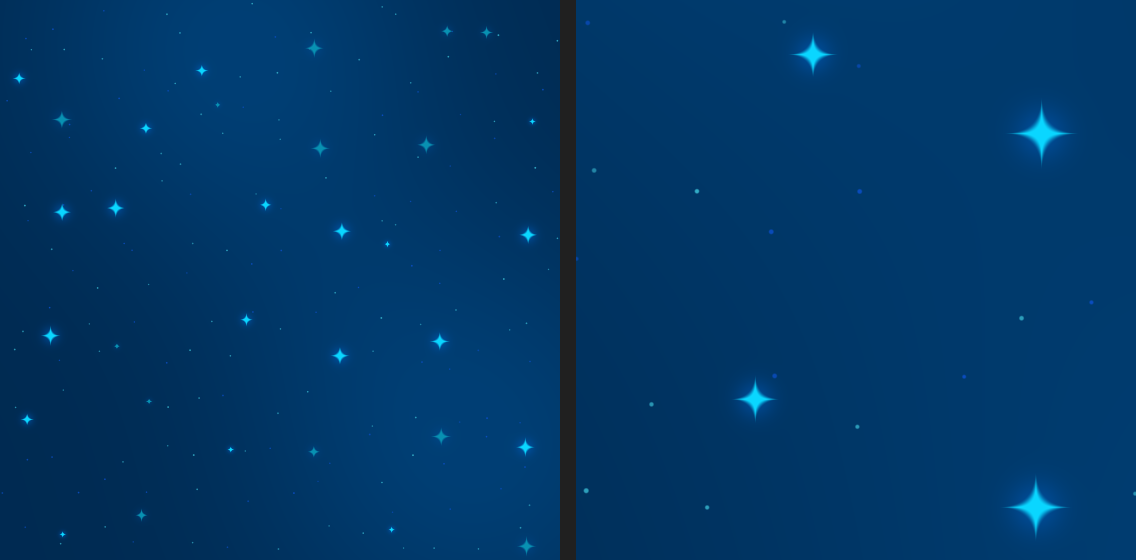
Left: the whole. Right: its middle third, enlarged.
A WebGL 2 fragment shader for this background:

```glsl
#version 300 es
precision highp float;
// Night sky: soft blue gradient with four-pointed cyan stars and tiny distant dots.

uniform vec2 u_resolution;
out vec4 fragColor;

const vec3 SKY_DARK  = vec3(0.00, 0.145, 0.285);
const vec3 SKY_LIGHT = vec3(0.00, 0.245, 0.455);
const vec3 STAR_BRIGHT = vec3(0.04, 0.84, 1.00);
const vec3 STAR_DIM    = vec3(0.03, 0.57, 0.70);
const vec3 GLOW        = vec3(0.00, 0.40, 0.85);
const vec3 DOT_TEAL    = vec3(0.20, 0.68, 0.78);
const vec3 DOT_BLUE    = vec3(0.04, 0.30, 0.76);

const float STAR_CELLS = 6.0;
const float DOT_CELLS = 13.0;

// Three independent random values for a grid cell.
vec3 hash3(vec2 cell, float seed) {
  vec3 p = fract(vec3(cell.xyx + seed) * vec3(0.1031, 0.1030, 0.0973));
  p += dot(p, p.yxz + 33.33);
  return fract((p.xxy + p.yzz) * p.zyx);
}

float blob(vec2 p, vec2 center, float spread) {
  vec2 d = p - center;
  return exp(-dot(d, d) / spread);
}

// Broad pools of light over a dark sky.
vec3 sky(vec2 p) {
  float light = 0.20
    + 0.80 * blob(p, vec2(0.42, 0.92), 0.13)
    + 0.80 * blob(p, vec2(0.85, 0.20), 0.16)
    + 0.15 * blob(p, vec2(0.60, 0.50), 0.08);
  return mix(SKY_DARK, SKY_LIGHT, clamp(light, 0.0, 1.0));
}

// Concave four-pointed star whose tips fade out.
float sparkle(vec2 d, float radius, float pixel) {
  const float POWER = 0.46;
  vec2 a = sqrt(d * d + 0.06 * pixel * pixel) / radius;
  float reach = pow(pow(a.x, POWER) + pow(a.y, POWER), 1.0 / POWER);
  return 1.0 - smoothstep(0.5, 1.15, reach);
}

// One small dot per cell, teal or blue.
vec3 addDots(vec3 color, vec2 p, float pixel) {
  vec2 cell = floor(p * DOT_CELLS);
  vec3 place = hash3(cell, 17.0);
  vec3 kind = hash3(cell, 71.0);
  vec2 center = (cell + mix(vec2(0.05), vec2(0.95), place.xy)) / DOT_CELLS;
  float radius = mix(0.0010, 0.0015, kind.x);
  float soft = max(0.7 * pixel, 0.0006);
  float cover = 1.0 - smoothstep(radius - soft, radius + soft, length(p - center));
  cover *= step(place.z, 0.94) * mix(0.65, 1.0, kind.y);
  return mix(color, kind.z < 0.5 ? DOT_TEAL : DOT_BLUE, cover);
}

// Jittered stars in three sizes, each bright or dim, with a halo.
vec3 addStars(vec3 color, vec2 p, float pixel) {
  vec2 home = floor(p * STAR_CELLS);
  for (int y = -1; y <= 1; y++) {
    for (int x = -1; x <= 1; x++) {
      vec2 cell = home + vec2(x, y);
      vec3 place = hash3(cell, 5.0);
      vec3 kind = hash3(cell, 43.0);
      if (place.z > 0.90) continue;

      vec2 d = p - (cell + mix(vec2(0.12), vec2(0.88), place.xy)) / STAR_CELLS;
      float radius = 0.010 + 0.007 * floor(3.0 * kind.x);
      bool bright = kind.y < 0.55;
      float halo = (bright ? 0.42 : 0.16) * blob(d, vec2(0.0), 0.4 * radius * radius);
      color = mix(color, GLOW, halo);
      color = mix(color, bright ? STAR_BRIGHT : STAR_DIM, sparkle(d, radius, pixel));
    }
  }
  return color;
}

void main() {
  float pixel = 1.0 / min(u_resolution.x, u_resolution.y);
  vec2 p = gl_FragCoord.xy * pixel;
  vec3 color = sky(gl_FragCoord.xy / u_resolution);
  color = addDots(color, p, pixel);
  color = addStars(color, p, pixel);
  fragColor = vec4(color, 1.0);
}
```
